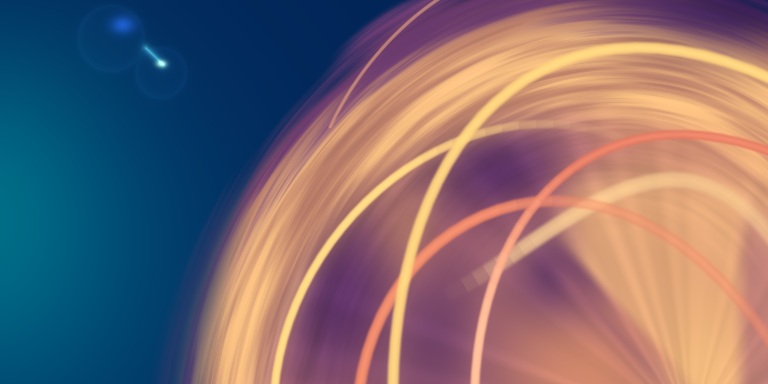
A Shadertoy shader for this background:

```glsl
// Swirling golden light trails over a deep blue gradient with a small lens flare.

float hash(vec2 p) {
    vec3 q = fract(vec3(p.xyx) * 0.1031);
    q += dot(q, q.yzx + 33.33);
    return fract((q.x + q.y) * q.z);
}

float noise(vec2 p) {
    vec2 i = floor(p), f = fract(p);
    f = f * f * (3.0 - 2.0 * f);
    return mix(mix(hash(i), hash(i + vec2(1, 0)), f.x),
               mix(hash(i + vec2(0, 1)), hash(i + vec2(1, 1)), f.x), f.y);
}

float fbm(vec2 p) {
    float sum = 0.0, amp = 0.5;
    for (int i = 0; i < 4; i++) {
        sum += amp * noise(p);
        p = p * vec2(1.6, 2.1) + 7.3;
        amp *= 0.5;
    }
    return sum / 0.9375;
}

// Soft elliptical spot
float blob(vec2 p, vec2 center, vec2 size) {
    vec2 q = (p - center) / size;
    return exp(-dot(q, q));
}

float segmentDistance(vec2 p, vec2 a, vec2 b) {
    vec2 ab = b - a;
    return length(p - a - ab * clamp(dot(p - a, ab) / dot(ab, ab), 0.0, 1.0));
}

// Distance to a cubic Bezier curve (x) and the nearest curve parameter (y)
vec2 curve(vec2 p, vec2 a, vec2 b, vec2 c, vec2 d) {
    vec2 previous = a, best = vec2(9.0, 0.0);
    for (int i = 1; i <= 28; i++) {
        float t = float(i) / 28.0, s = 1.0 - t;
        vec2 point = s*s*s*a + 3.0*s*s*t*b + 3.0*s*t*t*c + t*t*t*d;
        float dist = segmentDistance(p, previous, point);
        if (dist < best.x) best = vec2(dist, t);
        previous = point;
    }
    return best;
}

// Glowing ribbon with a bright core and a faint halo
void ribbon(inout vec3 col, vec2 hit, float width, vec3 tint, float strength) {
    float body = 1.0 - smoothstep(width * 0.55, width * 1.25, hit.x);
    float core = exp(-pow(hit.x / (width * 0.65), 2.0));
    col = mix(col, tint, strength * (0.85 * body + 0.15 * exp(-hit.x / (width * 2.0))));
    col += strength * core * vec3(0.07, 0.08, 0.05);
}

void mainImage(out vec4 fragColor, in vec2 fragCoord) {
    vec2 p = fragCoord / iResolution.y;
    vec3 gold = vec3(0.95, 0.74, 0.49), rose = vec3(0.81, 0.55, 0.45);
    vec3 mauve = vec3(0.64, 0.39, 0.44), purple = vec3(0.36, 0.19, 0.41);

    // Blue backdrop, teal at the left
    vec3 col = mix(vec3(0.01, 0.14, 0.34), vec3(0.0, 0.26, 0.44), blob(p, vec2(0.1, 0.3), vec2(0.6, 0.65)));
    col = mix(col, vec3(0.0, 0.45, 0.54), 0.9 * blob(p, vec2(-0.04, 0.43), vec2(0.32, 0.42)));

    // Lens flare
    float streak = segmentDistance(p, vec2(0.38, 0.875), vec2(0.425, 0.832));
    col += vec3(0.25, 0.5, 0.45) * exp(-streak * 150.0);
    col += vec3(0.6, 0.6, 0.35) * blob(p, vec2(0.42, 0.834), vec2(0.013, 0.009));
    col += vec3(0.1, 0.16, 0.4) * blob(p, vec2(0.32, 0.935), vec2(0.03, 0.022));
    for (int i = 0; i < 2; i++) {
        float ring = length(p - mix(vec2(0.29, 0.90), vec2(0.42, 0.81), float(i))) - 0.085 + 0.02 * float(i);
        col += vec3(0.015, 0.025, 0.04) * (exp(-abs(ring) * 160.0) + 0.5 * smoothstep(0.01, -0.01, ring));
    }

    // Polar streaks of the swirl
    vec2 d = p - vec2(1.55, -0.1);
    float r = length(d), angle = atan(d.y, d.x);
    float spiral = r + 0.07 * cos(angle * 2.0 + 0.6);
    float broad = fbm(vec2(angle * 2.6 + r * 3.0, spiral * 13.0));
    float fine = fbm(vec2(angle * 3.5 - r * 2.0, spiral * 65.0));
    float streaks = 0.6 * broad + 0.4 * fine - 0.5;

    // Inner disc: dark pockets and warm fans
    vec3 disc = mix(mauve, rose, smoothstep(1.2, 1.75, p.x));
    disc = mix(disc, purple, 0.95 * blob(p, vec2(0.89, 0.22), vec2(0.18, 0.25)));
    disc = mix(disc, purple, 0.95 * blob(p, vec2(1.30, 0.55), vec2(0.19, 0.13)));
    disc = mix(disc, purple, 0.6 * blob(p, vec2(1.14, 0.12), vec2(0.13, 0.2)));
    disc = mix(disc, rose, 0.6 * blob(p, vec2(1.05, 0.42), vec2(0.08, 0.12)));
    disc = mix(disc, vec3(0.91, 0.59, 0.43), 0.8 * blob(p, vec2(1.57, 0.06), vec2(0.22, 0.17)));
    float side = dot(p - vec2(1.46, 0.36), vec2(0.727, 0.687));
    disc = mix(disc, purple, 0.85 * blob(p, vec2(1.46, 0.29), vec2(0.13, 0.12)));
    disc = mix(disc, mauve, 0.7 * exp(-abs(side + 0.05) * 18.0) * smoothstep(1.4, 1.5, p.x));
    float fan = smoothstep(-0.015, 0.025, side) * smoothstep(0.62, 0.45, p.y);
    disc = mix(disc, mix(rose, gold, 0.65), 0.85 * fan * smoothstep(1.40, 1.56, p.x));
    disc = mix(disc, gold, 0.8 * blob(p, vec2(1.83, 0.02), vec2(0.10, 0.16)));
    disc = mix(disc, mauve, 0.65 * smoothstep(1.90, 1.96, p.x) * smoothstep(0.55, 0.3, p.y));
    float ray = noise(vec2(18.0 * atan(p.y + 0.12, p.x - 1.8), 2.0));
    disc *= 0.94 + 0.12 * ray;

    // Golden outer band, violet rim and dark upper right corner
    float bandRadius = 0.85 + 0.05 * angle;
    float band = smoothstep(bandRadius - 0.20, bandRadius - 0.06, r) * smoothstep(1.13, 1.01, r + 0.25 * streaks);
    disc = mix(disc, mix(rose, gold, smoothstep(-0.15, 0.17, streaks + 0.04)), 0.93 * band);
    disc = mix(disc, purple, 0.85 * smoothstep(1.01, 1.12, r + 0.3 * streaks));
    disc = mix(disc, vec3(0.20, 0.11, 0.33), 0.9 * blob(p, vec2(1.97, 1.0), vec2(0.32, 0.13)));
    disc *= 1.0 + 0.5 * streaks * smoothstep(0.4, 0.9, r);
    float softness = mix(0.16, 0.04, smoothstep(0.1, 0.65, p.y));
    float edge = 1.12 + 0.07 * smoothstep(0.75, 1.0, p.y) + 0.12 * streaks;
    col = mix(col, disc, 1.0 - smoothstep(edge - softness, edge + 0.4 * softness, r));

    // Long light ribbons, back to front
    vec2 hit = curve(p, vec2(0.86, 0.67), vec2(0.93, 0.82), vec2(1.05, 0.95), vec2(1.17, 1.02));
    ribbon(col, hit, 0.005, rose, 0.7);
    hit = curve(p, vec2(1.18, 0.24), vec2(1.45, 0.38), vec2(1.75, 0.74), vec2(2.02, 0.37));
    ribbon(col, hit, 0.022, vec3(0.97, 0.80, 0.57), smoothstep(0.0, 0.3, hit.y) * mix(0.9, 0.45, hit.y));
    hit = curve(p, vec2(0.714, -0.02), vec2(0.75, 0.42), vec2(1.2, 0.80), vec2(1.62, 0.64));
    ribbon(col, hit, 0.012, vec3(0.98, 0.80, 0.49), 1.0 - 0.9 * smoothstep(0.5, 1.0, hit.y));
    hit = curve(p, vec2(0.935, -0.02), vec2(1.0, 0.48), vec2(1.6, 0.74), vec2(2.02, 0.09));
    ribbon(col, hit, 0.016, vec3(0.92, 0.50, 0.39), mix(0.95, 0.5, smoothstep(0.45, 0.7, hit.y)));
    hit = curve(p, vec2(1.236, -0.02), vec2(1.25, 0.45), vec2(1.55, 0.78), vec2(2.02, 0.60));
    ribbon(col, hit, 0.013, mix(vec3(1.0, 0.72, 0.58), vec3(0.88, 0.45, 0.37), smoothstep(0.1, 0.6, hit.y)), 0.95);
    hit = curve(p, vec2(1.023, -0.02), vec2(1.03, 0.63), vec2(1.40, 1.07), vec2(2.02, 0.79));
    ribbon(col, hit, 0.016, vec3(0.97, 0.79, 0.47), 0.95);

    fragColor = vec4(clamp(col, 0.0, 1.0), 1.0);
}
```
